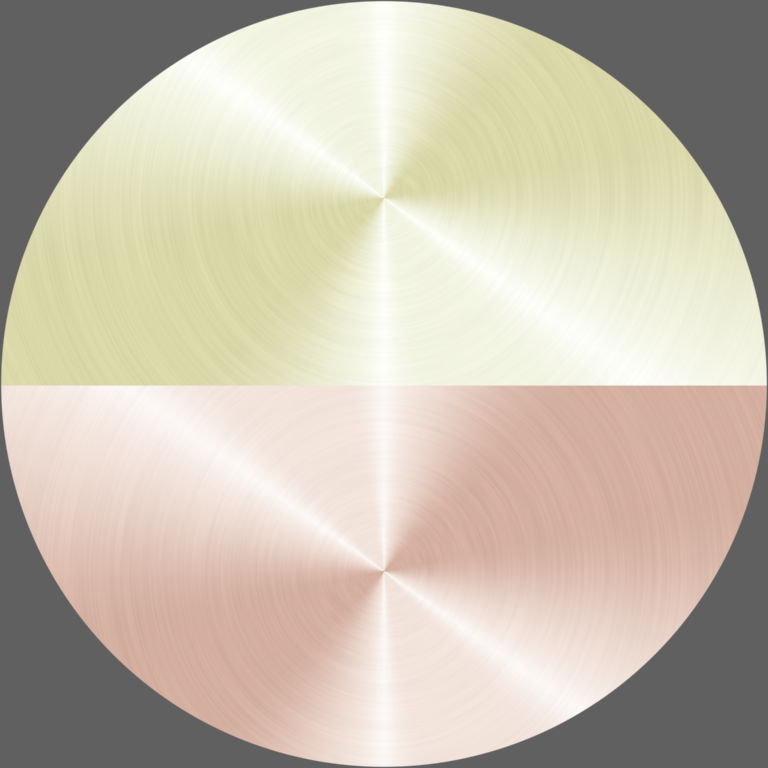
Reproduce this background procedurally as a Shadertoy shader.

```glsl
#define DISC_RADIUS 0.4985
#define SPLIT_Y -0.002
#define UPPER_HUB vec2(0.0, 0.242)
#define LOWER_HUB vec2(0.0, -0.244)
#define DARK_ANGLE 28.0
#define SHINE_ANGLES vec2(90.0, 144.5)
#define SHINE_WIDTHS vec2(6.0, 7.0)
#define GROOVE_DEPTH 0.055

const vec3 BACKDROP = vec3(0.376);

float hash(vec2 p) {
    vec3 q = fract(p.xyx * vec3(0.1031, 0.1030, 0.0973));
    q += dot(q, q.yzx + 33.33);
    return fract((q.x + q.y) * q.z);
}

// Value noise over radius and turn; it wraps after a whole turn
float arcNoise(float radius, float turn, float sectors) {
    vec2 p = vec2(radius, turn * sectors);
    vec2 cell = floor(p);
    vec2 f = smoothstep(0.0, 1.0, p - cell);
    float here = mod(cell.y, sectors);
    float next = mod(cell.y + 1.0, sectors);
    float inner = mix(hash(vec2(cell.x, here)), hash(vec2(cell.x, next)), f.y);
    float outer = mix(hash(vec2(cell.x + 1.0, here)), hash(vec2(cell.x + 1.0, next)), f.y);
    return mix(inner, outer, f.x);
}

// Layered circular scratches, centred on zero
float grooves(float radius, float turn, float seed) {
    float sum = 0.0;
    float frequency = 75.0;
    float weight = 0.22;
    for (int i = 0; i < 3; i++) {
        float sectors = 7.0 + 6.0 * float(i);
        sum += weight * (arcNoise(radius * frequency + seed, turn, sectors) - 0.5);
        frequency *= 2.3;
        weight *= 1.5;
    }
    return sum;
}

// Shortest distance between directions that repeat every half turn
float axisDistance(float angle, float axis) {
    return abs(mod(angle - axis + 90.0, 180.0) - 90.0);
}

// Conic sheen of metal brushed around a hub
vec3 brushedMetal(vec2 p, vec3 dark, vec3 pale, vec3 white, float seed) {
    float radius = length(p);
    float angle = degrees(atan(p.y, p.x + 1e-6));
    float turn = fract(angle / 360.0);

    float paleness = smoothstep(14.0, 58.0, axisDistance(angle, DARK_ANGLE));
    vec2 offset = vec2(axisDistance(angle, SHINE_ANGLES.x),
                       axisDistance(angle, SHINE_ANGLES.y)) / SHINE_WIDTHS;
    vec2 shine = exp(-pow(offset, vec2(1.5)));
    float glare = clamp(shine.x + shine.y, 0.0, 1.0);

    vec3 color = mix(mix(dark, pale, paleness), white, glare);
    float depth = GROOVE_DEPTH * mix(1.0, 0.6, max(paleness, glare));
    depth *= smoothstep(0.0, 0.03, radius);
    return color + depth * grooves(radius, turn, seed);
}

void mainImage(out vec4 fragColor, in vec2 fragCoord) {
    float pixel = 1.0 / iResolution.y;
    vec2 p = (fragCoord - 0.5 * iResolution.xy) * pixel;

    // Two metal halves
    vec3 gold = brushedMetal(p - UPPER_HUB, vec3(0.855, 0.845, 0.665),
                             vec3(0.95, 0.957, 0.885), vec3(0.993, 0.993, 0.975), 11.0);
    vec3 copper = brushedMetal(p - LOWER_HUB, vec3(0.832, 0.688, 0.63),
                               vec3(0.949, 0.89, 0.858), vec3(0.985, 0.968, 0.957), 57.0);
    float upper = smoothstep(-0.5 * pixel, 0.5 * pixel, p.y - SPLIT_Y);
    vec3 metal = mix(copper, gold, upper);

    // Disc over the plain backdrop
    float disc = 1.0 - smoothstep(-pixel, pixel, length(p) - DISC_RADIUS);
    fragColor = vec4(clamp(mix(BACKDROP, metal, disc), 0.0, 1.0), 1.0);
}
```
